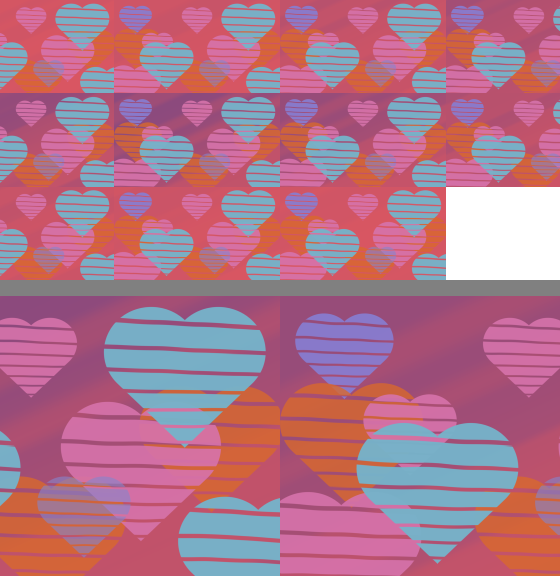
Top, the full canvas; bottom, a detail of the centre.
Write a WebGL 2 fragment shader that draws this pattern.

```glsl
#version 300 es
precision highp float;

uniform vec2 u_resolution;
out vec4 fragColor;

// Centre x, top y and width of each heart, back to front, in a 16 x 9 tile
const vec3 HEARTS[12] = vec3[12](
    vec3(2.07, 0.56, 3.16),
    vec3(2.3, 2.8, 4.6), vec3(13.8, 2.9, 4.65), vec3(8.65, 5.8, 4.8),
    vec3(8.0, 0.7, 2.95), vec3(11.53, 3.4, 5.15), vec3(4.18, 3.16, 3.0), vec3(1.97, 6.3, 5.15),
    vec3(9.7, 5.8, 3.0),
    vec3(12.94, 0.35, 5.2), vec3(5.06, 4.08, 5.2), vec3(15.3, 6.45, 5.15));

vec2 gradientAt(vec2 cell) {
    float h = fract(sin(dot(cell, vec2(127.1, 311.7))) * 4375.85);
    return vec2(cos(6.2832 * h), sin(6.2832 * h));
}

float gradientNoise(vec2 p) {
    vec2 i = floor(p), f = p - i;
    vec2 u = f * f * (3.0 - 2.0 * f);
    vec2 e = vec2(1.0, 0.0);
    float low = mix(dot(gradientAt(i), f), dot(gradientAt(i + e), f - e), u.x);
    float high = mix(dot(gradientAt(i + e.yx), f - e.yx), dot(gradientAt(i + 1.0), f - 1.0), u.x);
    return mix(low, high, u.y);
}

// Heart with its tip at the origin
float heartDistance(vec2 p) {
    p.x = abs(p.x);
    if (p.x + p.y > 1.0) return length(p - vec2(0.25, 0.75)) - sqrt(2.0) / 4.0;
    vec2 toNotch = p - vec2(0.0, 1.0);
    vec2 toSide = p - 0.5 * max(p.x + p.y, 0.0);
    return sqrt(min(dot(toNotch, toNotch), dot(toSide, toSide))) * sign(p.x - p.y);
}

// Slanted cuts that get closer and thinner towards the tip
float cutDistance(vec2 uv, float height, float seed) {
    float v = uv.y - 0.07 * uv.x * (1.0 - uv.y);
    v += 0.012 * gradientNoise(vec2(uv.x * 4.0 + seed * 7.3, floor(uv.y * 6.0) * 0.4 + seed));
    float index = v * (4.26 + 2.67 * v) - 0.55;
    float d = abs(fract(index + 0.5) - 0.5) / (4.26 + 5.34 * max(v, 0.0));
    return (d - 0.017 + 0.007 * v) * height;
}

// Red ground crossed by violet diagonal beams, strongest in the middle frames
vec3 background(vec2 p, float frame) {
    float t = (frame - 4.8) / 2.8;
    float strength = exp(-t * t);
    float across = p.y / 9.0 + 0.45 * p.x / 9.0;
    float beams = smoothstep(-0.12, 0.12, gradientNoise(vec2(across * 5.0 + frame * 1.7, frame * 0.63)));
    float fade = mix(1.0, 0.5, smoothstep(0.3, 1.5, across));
    float violet = (0.08 + 0.82 * strength) * fade + (beams - 0.5) * (0.06 + 0.18 * strength);
    return mix(vec3(0.86, 0.34, 0.38), vec3(0.55, 0.29, 0.49), clamp(violet, 0.0, 1.0));
}

vec4 heartColor(int i) {
    if (i == 0) return vec4(0.53, 0.49, 0.82, 0.92);
    if (i < 4) return vec4(0.85, 0.41, 0.17, 0.78);
    if (i < 8) return vec4(0.84, 0.45, 0.67, 0.9);
    if (i == 8) return vec4(0.52, 0.52, 0.8, 0.6);
    return vec4(0.46, 0.70, 0.79, 0.96);
}

void main() {
    // Tiles of 16 x 9 units, counted from the top left
    vec2 uv = gl_FragCoord.xy / u_resolution;
    vec2 p = vec2(uv.x * 54.0 + 5.0, (1.0 - uv.y) * 27.0);
    float aa = 0.7 * 27.0 / u_resolution.y;
    vec2 tile = floor(p / vec2(16.0, 9.0));
    p -= tile * vec2(16.0, 9.0);
    float frame = tile.x + 4.0 * tile.y;

    vec3 color = background(p, frame);
    for (int i = 0; i < 12; i++) {
        vec3 heart = HEARTS[i];
        float height = heart.z * 0.87;
        vec2 local = (p - heart.xy) / vec2(heart.z, height);
        float d = heartDistance(vec2(local.x * 1.207, (1.0 - local.y) * 1.104)) * heart.z / 1.207;
        float cover = smoothstep(aa, -aa, d);
        cover *= smoothstep(-aa, aa, cutDistance(local, height, float(i)));
        vec4 paint = heartColor(i);
        color = mix(color, paint.rgb, cover * paint.a);
    }

    // The last cell stays empty
    if (frame > 10.5) color = vec3(1.0);
    fragColor = vec4(color, 1.0);
}
```
